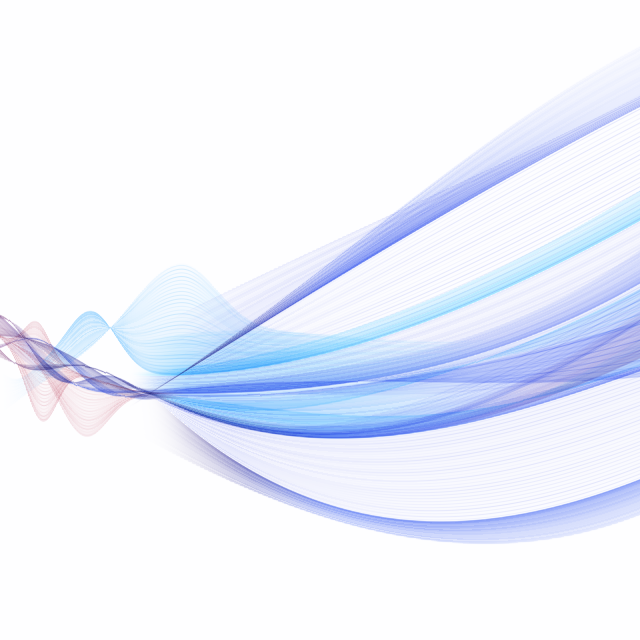
This background is drawn by a Shadertoy shader. Its source:

```glsl
const vec3 BLUE = vec3(0.27, 0.41, 0.95);
const vec3 CYAN = vec3(0.30, 0.80, 1.0);
const vec3 INDIGO = vec3(0.24, 0.20, 0.56);
const vec3 LAVENDER = vec3(0.52, 0.57, 0.94);
const vec3 ROSE = vec3(0.80, 0.42, 0.50);

float hash(float n) { return fract(sin(n * 91.37) * 4375.85); }

float bump(float x, float center, float width) {
    float d = (x - center) / width;
    return exp(-d * d);
}

// Cubic through four heights, evenly spaced from the knot to the right side
float cubic(float x, float a, float b, float c, float d) {
    float t = (x - 0.234) / 0.766;
    float u = t - 1.0 / 3.0, v = t - 2.0 / 3.0, w = t - 1.0;
    return 4.5 * (-a * u * v * w + 3.0 * b * t * v * w - 3.0 * c * t * u * w + d * t * u * v);
}

// Sheet of threads from a bold edge to a far edge; amount = fill, threads, edge
void ribbon(inout vec3 ink, float y, float edge, float far, vec3 tint, float count, vec3 amount) {
    float px = 1.0 / iResolution.y;
    float h = far - edge;
    h = (h < 0.0 ? -1.0 : 1.0) * max(abs(h), 0.002);
    float v = (y - edge) / h;
    float soft = px / abs(h);
    float inside = smoothstep(-soft, soft, v) * smoothstep(-soft, soft, 1.0 - v);

    // Threads blend to their mean tone where they are too close to resolve
    float q = count * clamp(v, 0.0, 1.0);
    float perPixel = length(vec2(dFdx(q), dFdy(q)));
    float density = max(perPixel / px, 0.001);
    float d = abs(fract(q) - 0.5) / density;
    float thread = 1.0 - smoothstep(0.0008 - 0.7 * px, 0.0008 + 0.7 * px, d);
    thread = mix(thread, min(1.0, 0.0016 * density), smoothstep(0.2, 0.5, perPixel));
    thread *= 0.4 + hash(floor(q) + count);

    float away = abs(y - edge);
    float rim = 0.6 * exp(-away / 0.0015) + 0.4 * exp(-away / 0.009);
    float fill = amount.x * (1.0 - 0.85 * clamp(v, 0.0, 1.0));
    float a = inside * (fill + amount.y * thread + amount.z * rim);
    ink *= 1.0 - clamp(a, 0.0, 0.95) * (1.0 - tint);
}

void mainImage(out vec4 fragColor, in vec2 fragCoord) {
    vec2 p = fragCoord / iResolution.xy;
    float x = p.x, y = p.y;
    vec3 ink = vec3(0.995, 0.995, 1.0);

    float start = smoothstep(0.2, 0.3, x);
    float left = 1.0 - smoothstep(0.2, 0.3, x);
    float rightFade = 1.0 - smoothstep(0.45, 0.85, x);
    vec3 deep = mix(INDIGO, BLUE, smoothstep(0.28, 0.55, x));

    // Guiding curves, from top to bottom
    float riseLow = cubic(x, 0.385, 0.543, 0.694, 0.833);
    float riseHigh = cubic(x, 0.385, 0.570, 0.765, 0.928);
    float veil = cubic(x, 0.486, 0.609, 0.727, 0.85);
    float cyanLow = cubic(x, 0.413, 0.443, 0.529, 0.655);
    float cyanHigh = cubic(x, 0.42, 0.468, 0.565, 0.703);
    float tail = cubic(x, 0.47, 0.479, 0.469, 0.55);
    float middle = cubic(x, 0.385, 0.395, 0.446, 0.557);
    float level = cubic(x, 0.385, 0.404, 0.402, 0.411);
    float belly = cubic(x, 0.385, 0.316, 0.342, 0.42);
    float sagHigh = cubic(x, 0.385, 0.22, 0.1875, 0.251);
    float sagLow = cubic(x, 0.31, 0.197, 0.15, 0.195);

    // Wide, airy sheets
    ribbon(ink, y, riseLow, veil, LAVENDER, 22.0, vec3(0.08, 0.22, 0.0) * smoothstep(0.24, 0.38, x));
    ribbon(ink, y, cyanLow, riseLow, LAVENDER, 25.0, vec3(0.0, 0.2, 0.0) * start);
    ribbon(ink, y, belly, sagHigh, LAVENDER, 30.0, vec3(0.06, 0.19, 0.0) * start);

    // Rising band
    float thin = 1.0 - smoothstep(0.55, 1.0, x);
    ribbon(ink, y, riseLow, riseHigh, deep, 24.0, vec3(0.1 + 0.26 * thin, 0.07 + 0.1 * thin, 0.22 + 0.2 * thin) * start);

    // Cyan hump with its tail
    float outer = tail + 0.11 * bump(x, 0.28, x < 0.28 ? 0.1 : 0.08);
    float inner = cyanLow + 0.095 * bump(x, 0.143, 0.055) - 0.035 * bump(x, 0.02, 0.04);
    float humpFade = smoothstep(0.0, 0.14, x) * (1.0 - smoothstep(0.38, 0.55, x));
    ribbon(ink, y, inner, outer, mix(CYAN, BLUE, 0.25), 30.0, vec3(0.13, 0.2, 0.3) * humpFade);
    ribbon(ink, y, middle, tail, CYAN, 24.0, vec3(0.28, 0.2, 0.0) * start * rightFade);

    // Cyan band and the veil beneath it
    ribbon(ink, y, cyanLow, cyanHigh, CYAN, 12.0, vec3(0.28, 0.2, 0.3) * start);
    ribbon(ink, y, middle, cyanLow, LAVENDER, 22.0, vec3(0.06, 0.26, 0.0) * start);

    // Dense central body
    ribbon(ink, y, belly, middle, CYAN, 30.0, vec3(0.32, 0.2, 0.0) * start * rightFade);
    ribbon(ink, y, belly, middle, BLUE, 32.0, vec3(0.06, 0.2, 0.0) * start);
    ribbon(ink, y, middle, cubic(x, 0.39, 0.42, 0.479, 0.61), BLUE, 14.0, vec3(0.17, 0.14, 0.38) * start);
    ribbon(ink, y, level, middle, BLUE, 14.0, vec3(0.15, 0.16, 0.26) * start);
    ribbon(ink, y, cubic(x, 0.38, 0.316, 0.345, 0.44), cubic(x, 0.385, 0.325, 0.376, 0.512),
        mix(LAVENDER, ROSE, 0.45 * smoothstep(0.65, 0.95, x)), 14.0, vec3(0.32, 0.2, 0.15) * start);
    ribbon(ink, y, belly, cubic(x, 0.388, 0.334, 0.365, 0.428), deep, 10.0, vec3(0.17, 0.16, 0.45) * start);

    // Slender strands weaving through the body
    for (int i = 0; i < 4; i++) {
        float k = float(i);
        float a = mix(belly, middle, 0.5 + 0.45 * sin(3.0 * x + 1.7 * k));
        float b = mix(belly, middle, 0.5 + 0.45 * sin(4.0 * x + 1.7 * k + 0.3));
        ribbon(ink, y, a, b, mix(BLUE, CYAN, mod(k, 2.0)), 8.0, vec3(0.12, 0.15, 0.2) * start);
    }

    // Sagging lower band
    ribbon(ink, y, sagHigh, sagLow, deep, 18.0, vec3(0.33, 0.15, 0.4) * start * smoothstep(0.2, 0.4, x));

    // Rose lobes around the left spine
    float spine = 0.385 + 0.09 * pow(max(1.0 - x / 0.234, 0.0), 1.4);
    float crest = spine + 0.052 * bump(x, 0.058, 0.028);
    float trough = spine - 0.1 * bump(x, 0.065, 0.035);
    float basin = spine - 0.095 * bump(x, 0.13, 0.055);
    ribbon(ink, y, crest, spine, ROSE, 14.0, vec3(0.05, 0.2, 0.18) * left);
    ribbon(ink, y, trough, spine, ROSE, 18.0, vec3(0.05, 0.2, 0.18) * left);
    ribbon(ink, y, basin, spine, ROSE, 20.0, vec3(0.05, 0.18, 0.12) * left);

    // Twisted strands gathered at the knot
    for (int i = 0; i < 5; i++) {
        float k = float(i);
        float spread = 0.008 + 0.026 * max(1.0 - x / 0.25, 0.0);
        float a = spine + spread * sin(x * (15.0 + 5.0 * k) + 1.9 * k);
        float b = spine + spread * sin(x * (11.0 + 4.0 * k) + 1.3 * k + 2.0);
        vec3 tint = mix(mix(INDIGO, BLUE, hash(k + 2.0)), ROSE, 0.6 * bump(x, 0.0, 0.05));
        ribbon(ink, y, a, b, tint, 6.0, vec3(0.17, 0.18, 0.4) * left);
    }

    fragColor = vec4(ink, 1.0);
}
```
